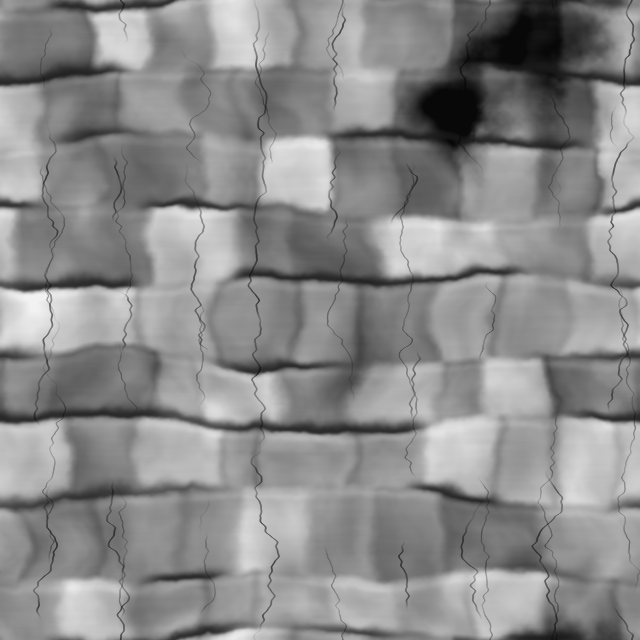
Reproduce this texture map procedurally as a three.js fragment shader.

```glsl
varying vec2 vUv;

const float COURSES = 9.0;
const float COLUMNS = 9.0;

float hash(vec2 c) {
  vec3 q = fract(c.xyx * 0.1031);
  q += dot(q, q.yzx + 33.33);
  return fract((q.x + q.y) * q.z);
}

// Value noise that wraps after the given number of cells
float noise(vec2 uv, vec2 cells, float seed) {
  vec2 p = uv * cells;
  vec2 i = floor(p);
  vec2 f = fract(p);
  f = f * f * (3.0 - 2.0 * f);
  vec2 a = mod(i, cells) + seed;
  vec2 b = mod(i + 1.0, cells) + seed;
  return mix(mix(hash(a), hash(vec2(b.x, a.y)), f.x),
             mix(hash(vec2(a.x, b.y)), hash(b), f.x), f.y);
}

float fbm(vec2 uv, vec2 cells, float seed) {
  float sum = 0.0;
  float gain = 0.5;
  for (int i = 0; i < 4; i++) {
    sum += gain * noise(uv, cells, seed + float(i) * 19.0);
    cells *= 2.0;
    gain *= 0.5;
  }
  return sum / 0.9375;
}

float stoneTone(float column, float course) {
  return 0.35 + 0.47 * hash(vec2(mod(column, COLUMNS) + 7.0, course + 41.0));
}

// One course of stones with jittered, softly shaded upright joints
float courseTone(float x, float course) {
  course = mod(course, COURSES);
  float u = x + hash(vec2(course, 5.0));
  float k = floor(u + 0.5);
  vec2 id = vec2(mod(k, COLUMNS), course);
  float d = u - k - 0.44 * (hash(id + 63.0) - 0.5);
  float soft = mix(0.06, 0.24, hash(id + 87.0));
  float tone = mix(stoneTone(k - 1.0, course), stoneTone(k, course),
                   smoothstep(-soft, soft, d));
  float seam = exp(-d * d / 0.008) * hash(id + 111.0);
  return tone - 0.13 * seam;
}

// Bed joint: sharp lower lip, soft shadow above, broken along its length
float bedShadow(vec2 uv, float d, float course) {
  float seed = mod(course, COURSES) * 13.0;
  float strength = smoothstep(0.32, 0.72, noise(uv * vec2(1.0, 0.0), vec2(7.0, 1.0), seed));
  float ragged = noise(uv, vec2(34.0, 9.0), 29.0);
  float reach = d > 0.0 ? mix(0.06, 0.14, ragged) : 0.05;
  return strength * exp(-d * d / (reach * reach));
}

// Thin wandering crack in each column, visible in separate stretches
float crack(vec2 uv, float offset, float width, float seed) {
  float u = uv.x * COLUMNS + offset;
  float id = mod(floor(u), COLUMNS) * 17.0 + seed;
  vec2 along = vec2(0.0, uv.y);
  float path = 0.5 + 0.36 * (noise(along, vec2(1.0, 14.0), id) - 0.5)
             + 0.14 * (noise(along, vec2(1.0, 47.0), id + 5.0) - 0.5)
             + 0.06 * (noise(along, vec2(1.0, 130.0), id + 9.0) - 0.5);
  float visible = smoothstep(0.43, 0.65, noise(along, vec2(1.0, 10.0), id + 31.0));
  float weight = 0.4 + 0.6 * noise(along, vec2(1.0, 60.0), id + 3.0);
  float line = 1.0 - smoothstep(0.15 * width, width, abs(fract(u) - path));
  return line * visible * weight;
}

// Distance to a segment, wrapped around the tile
float segmentDistance(vec2 uv, vec2 a, vec2 b) {
  vec2 p = fract(uv - a + 0.5) - 0.5;
  vec2 ab = b - a;
  return length(p - ab * clamp(dot(p, ab) / dot(ab, ab), 0.0, 1.0));
}

void main() {
  // Uneven stone outlines
  vec2 bend = vec2(noise(vUv, vec2(9.0, 14.0), 3.0), noise(vUv, vec2(5.0, 9.0), 11.0)) - 0.5;
  vec2 rough = vec2(fbm(vUv, vec2(24.0), 47.0), fbm(vUv, vec2(20.0), 71.0)) - 0.5;
  vec2 wall = vUv * vec2(COLUMNS, COURSES) + bend * vec2(0.32, 0.46) + rough * vec2(0.2, 0.17);

  float bed = floor(wall.y + 0.5);
  float d = wall.y - bed;
  float tone = mix(courseTone(wall.x, bed - 1.0), courseTone(wall.x, bed),
                   smoothstep(-0.07, 0.07, d));

  // Cloudy faces and faint horizontal streaks
  vec2 drift = vUv + 0.05 * bend + 0.02 * rough;
  tone += 0.34 * (fbm(drift, vec2(11.0, 9.0), 23.0) - 0.5);
  tone += 0.16 * (noise(drift, vec2(21.0, 17.0), 59.0) - 0.5);
  tone += 0.035 * (fbm(vUv, vec2(8.0, 110.0), 37.0) - 0.5);

  // Dark stain
  float stain = segmentDistance(drift, vec2(0.89, 0.97), vec2(0.73, 0.83));
  tone -= 0.42 * (1.0 - smoothstep(0.01, 0.11, stain + 0.06 * rough.x));

  // Joints, lit lips and cracks
  float shadow = bedShadow(vUv, d, bed);
  float lip = exp(-pow((d + 0.13) / 0.06, 2.0));
  tone += 0.05 * lip;
  tone = mix(tone, 0.1, 0.85 * shadow);
  tone *= 1.0 - 0.6 * crack(vUv, 0.8, 0.022, 101.0);
  tone *= 1.0 - 0.35 * crack(vUv, 0.72, 0.018, 307.0);

  gl_FragColor = vec4(vec3(clamp(tone, 0.03, 0.95)), 1.0);
}
```
